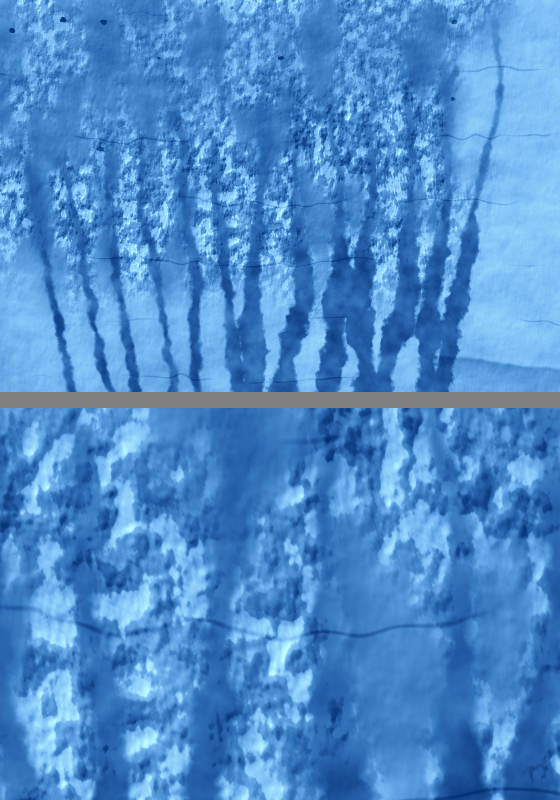
Top: the whole. Bottom: its middle third, enlarged.
Give the GLSL for this texture, as a Shadertoy shader.

```glsl
// Weathered blue wall: blistered paint, damp wash and dark drips running down.

const vec3 INK   = vec3(0.07, 0.26, 0.53);
const vec3 DEEP  = vec3(0.15, 0.38, 0.67);
const vec3 STEEL = vec3(0.24, 0.50, 0.77);
const vec3 AZURE = vec3(0.36, 0.62, 0.88);
const vec3 SKY   = vec3(0.49, 0.74, 0.96);
const vec3 ICE   = vec3(0.59, 0.84, 0.98);

const int   DRIPS       = 13;
const float DRIP_SOFT   = 0.006;            // edge blur of a drip
const float DRIP_ROUGH  = 0.030;            // ragged drip outline
const vec2  FLAKE_SCALE = vec2(62.0, 44.0); // grains per canvas height
const vec2  PATCH_SCALE = vec2(11.0, 4.5);
const float CLEAN_TONE  = 4.1;              // tones run 0 (ink) to 5 (ice)
const float WASH_DEPTH  = 1.5;
const float FLAKE_LIFT  = 1.75;
const float RELIEF      = 5.5;

float hash(vec2 p) {
    return fract(sin(dot(p, vec2(127.1, 311.7))) * 43758.5453);
}

float noise(vec2 p) {
    vec2 i = floor(p), f = fract(p);
    f = f * f * (3.0 - 2.0 * f);
    return mix(mix(hash(i), hash(i + vec2(1, 0)), f.x),
               mix(hash(i + vec2(0, 1)), hash(i + vec2(1, 1)), f.x), f.y);
}

float fbm(vec2 p) {
    float sum = 0.0, amp = 0.53;
    for (int i = 0; i < 4; i++) {
        sum += amp * noise(p);
        p = mat2(0.8, 0.6, -0.6, 0.8) * p * 2.03 + 17.3;
        amp *= 0.5;
    }
    return sum;
}

// 1 below the low edge, 0 above the high edge
float fall(float low, float high, float v) {
    return 1.0 - smoothstep(low, high, v);
}

// x: solid drip, y: soft damp halo around it
vec2 drips(vec2 p) {
    vec2 cover = vec2(0.0);
    float ragged = (fbm(p * 48.0) - 0.5) * DRIP_ROUGH;
    for (int i = 0; i < DRIPS; i++) {
        float id = float(i), t = id / float(DRIPS - 1);
        float jitter = hash(vec2(id, 3.7)) - 0.5;
        float top = 0.03 + 1.25 * t + 0.03 * jitter;
        float foot = 0.20 + 0.95 * t - 0.04 * jitter;
        float run = 1.0 - p.y;
        float x = mix(top, foot, run * (0.5 + 0.5 * run));
        x += 0.045 * (noise(vec2(p.y * 4.0, id * 7.0)) - 0.5);
        x += 0.014 * (noise(vec2(p.y * 22.0, id * 5.0)) - 0.5);
        float wide = mix(0.012, 0.030, smoothstep(0.3, 0.6, t));
        float w = mix(0.008, wide, fall(0.18, 0.55, p.y));
        w *= 0.65 + 0.7 * noise(vec2(p.y * 13.0, id * 9.0));
        float start = mix(0.70, 0.92, t * t) + 0.12 * jitter;
        float fade = fall(start - 0.14, start + 0.05, p.y);
        float d = abs(p.x - x);
        float core = fall(-DRIP_SOFT, DRIP_SOFT, d + ragged * (0.4 + 20.0 * w) - w);
        cover = max(cover, fade * vec2(core, exp(-d * d * 900.0)));
    }
    return cover;
}

// Sparse round pits with ragged rims
float pits(vec2 p) {
    vec2 q = p * 9.0, cell = floor(q);
    vec2 centre = 0.25 + 0.5 * vec2(hash(cell + 1.3), hash(cell + 8.1));
    vec2 d = (fract(q) - centre) * vec2(0.85, 1.1);
    float radius = 0.035 + 0.045 * hash(cell + 4.4);
    float hole = fall(-0.018, 0.018, length(d) + 0.05 * (noise(p * 150.0) - 0.5) - radius);
    return hole * step(0.80, hash(cell + 6.6));
}

// Thin, broken, nearly level cracks
float cracks(vec2 p) {
    float level = p.y * 6.5 + 0.5 * fbm(p * vec2(3.0, 5.0)) + 0.1 * noise(p * 28.0);
    float d = abs(fract(level) - 0.5);
    return fall(0.0, 0.024, d) * smoothstep(0.50, 0.64, fbm(p * vec2(3.5, 8.0) + 31.0));
}

vec3 palette(float tone) {
    vec3 c = mix(INK, DEEP, clamp(tone, 0.0, 1.0));
    c = mix(c, STEEL, clamp(tone - 1.0, 0.0, 1.0));
    c = mix(c, AZURE, clamp(tone - 2.0, 0.0, 1.0));
    c = mix(c, SKY, clamp(tone - 3.0, 0.0, 1.0));
    c = mix(c, ICE, clamp(tone - 4.0, 0.0, 1.0));
    return c + 0.12 * max(tone - 5.0, 0.0);
}

void mainImage(out vec4 fragColor, in vec2 fragCoord) {
    vec2 p = fragCoord / iResolution.y;
    float cloud = fbm(p * vec2(5.0, 6.0) + 4.0);
    float patches = fbm(p * PATCH_SCALE + 9.0);
    float grain = fbm(p * FLAKE_SCALE);
    float slope = grain - fbm((p + vec2(0.003, -0.004)) * FLAKE_SCALE);
    vec2 drip = drips(p);

    // Damp area: all but the right edge and the lower left
    float warp = 0.3 * (cloud - 0.5);
    float damp = fall(1.10, 1.32, p.x + warp) * smoothstep(0.16, 0.42, p.y + warp);
    float band = smoothstep(0.62, 0.78, p.y + warp) * fall(0.92, 1.04, p.y);
    float tone = CLEAN_TONE + 1.6 * (cloud - 0.5) + 1.2 * (fbm(p * vec2(18.0, 34.0)) - 0.5);
    tone -= damp * (WASH_DEPTH + 0.35 * band + 2.2 * (0.5 - patches));
    tone -= drip.y * (0.35 + 0.75 * damp);

    // Blisters catch light on one side and shade the other
    float crust = damp * smoothstep(0.36, 0.56, patches) * (1.0 - 0.45 * band);
    tone += crust * FLAKE_LIFT * smoothstep(0.50, 0.60, grain);
    tone -= crust * 0.9 * fall(0.30, 0.40, grain);
    tone += slope * RELIEF * (0.25 + crust);

    // Drips, cracks, the low crease and pits
    float dripTone = 0.75 + 3.2 * (fbm(p * 26.0) - 0.5) + 0.9 * smoothstep(0.3, 0.7, p.y);
    tone = mix(tone, min(tone, dripTone), 0.92 * drip.x);
    tone -= 1.1 * cracks(p);
    float crease = p.y - 0.09 + 0.12 * (p.x - 1.12) + 0.03 * (cloud - 0.5);
    tone -= smoothstep(1.05, 1.2, p.x) * fall(-0.004, 0.008, crease) * (0.5 + 1.2 * exp(crease * 40.0));
    tone = mix(tone, -0.8, pits(p) * smoothstep(0.45, 0.7, p.y) * fall(1.1, 1.25, p.x));

    fragColor = vec4(clamp(palette(tone) + 0.06 * min(tone, 0.0), 0.0, 1.0), 1.0);
}
```
